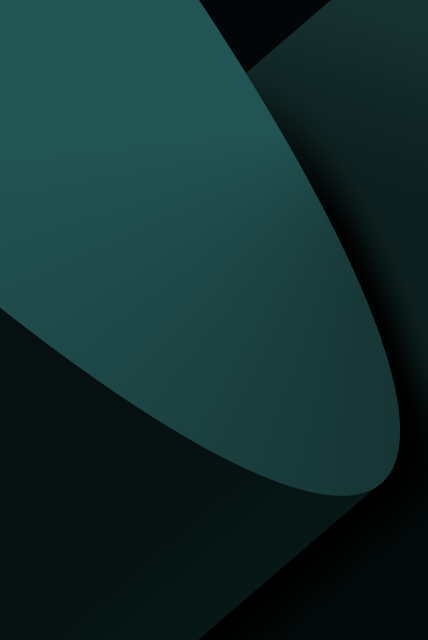
Reproduce this background procedurally as a WebGL 1 fragment shader.

```glsl
precision highp float;
// A cut teal cylinder: bright elliptical face, dark side, shaded panel behind.

uniform vec2 u_resolution;

#define FACE_LIGHT vec3(0.134, 0.329, 0.325)
#define FACE_DARK vec3(0.088, 0.205, 0.205)
#define SIDE_DARK vec3(0.023, 0.061, 0.066)
#define SIDE_LIGHT vec3(0.027, 0.090, 0.083)
#define PANEL_TOP vec3(0.094, 0.196, 0.196)
#define PANEL_MID vec3(0.047, 0.122, 0.118)
#define PANEL_LOW vec3(0.012, 0.040, 0.037)
#define BACKDROP vec3(0.008, 0.022, 0.022)
#define LIGHT_PIVOT vec2(0.586, 0.805)
#define TANGENT vec2(0.592, 0.243)
#define AXIS vec2(0.758, 0.652)

// Approximate signed distance to the tilted ellipse, negative inside.
// The curve is set by its rightmost and lowest extents.
float faceDistance(vec2 p) {
  const float tip = 0.0911;
  const float halfWidth = 1.302;
  const float stretch = 1.115;
  float a = 0.625 - p.x;
  float b = (p.y - 0.2253) / stretch;
  float k = 2.0 * tip / halfWidth;
  float f = (a - b) * (a - b) - 2.0 * tip * (a + b) + k * a * b + tip * tip;
  vec2 grad = vec2(2.0 * (a - b) - 2.0 * tip + k * b,
                   (2.0 * (b - a) - 2.0 * tip + k * a) / stretch);
  return f / max(length(grad), 0.0001);
}

// Coverage of the negative side of a distance, one pixel soft.
float cover(float d) {
  return clamp(0.5 - d * u_resolution.y, 0.0, 1.0);
}

// The face darkens as the angle sweeps around the light pivot.
vec3 faceColor(vec2 p) {
  vec2 v = LIGHT_PIVOT - p;
  float sweep = clamp((atan(v.y, v.x) - 0.09) / 1.57, 0.0, 1.0);
  return mix(FACE_LIGHT, FACE_DARK, sweep);
}

// The panel fades downwards and is shadowed next to the cylinder.
vec3 panelColor(vec2 p, float d) {
  float h = p.y + 0.3 * (p.x - 0.6);
  vec3 color = mix(PANEL_LOW, PANEL_MID, smoothstep(0.27, 0.48, h));
  color = mix(color, PANEL_TOP, smoothstep(0.68, 1.04, h));
  float width = mix(0.11, 0.065, smoothstep(0.2, 0.45, p.y));
  float strength = 1.0 - smoothstep(0.62, 0.92, p.y);
  return color * (1.0 - strength * (1.0 - smoothstep(0.0, width, d)));
}

void main() {
  vec2 p = gl_FragCoord.xy / u_resolution.y;
  vec2 normal = vec2(AXIS.y, -AXIS.x);
  float face = faceDistance(p);
  float side = dot(p - TANGENT, normal);
  float along = dot(p - TANGENT, AXIS);

  // Panel behind, cut off by a slanted upper edge
  float nearTip = smoothstep(-0.08, 0.08, along);
  float shadowDistance = max(mix(side, face, nearTip), 0.0);
  float upperEdge = dot(p - vec2(0.517, 1.0), -normal);
  vec3 color = mix(BACKDROP, panelColor(p, shadowDistance), cover(upperEdge));

  // Cylinder side, slightly lit towards its lower edge
  vec3 sideColor = mix(SIDE_DARK, SIDE_LIGHT, smoothstep(-0.25, 0.0, side));
  color = mix(color, sideColor, cover(side) * cover(along));

  // Elliptical face in front
  color = mix(color, faceColor(p), cover(face));
  gl_FragColor = vec4(color, 1.0);
}
```
